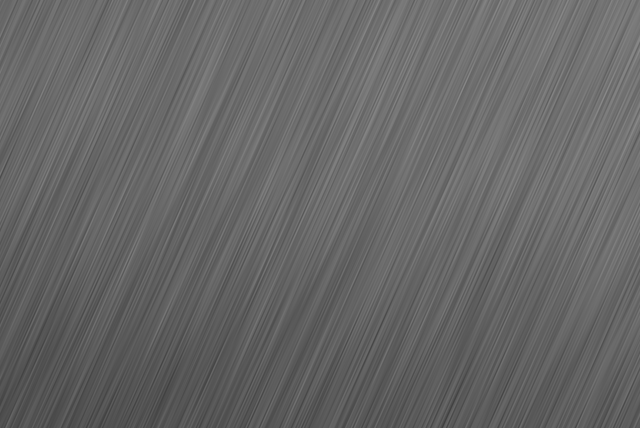
Give the GLSL for this texture, as a WebGL 2 fragment shader.

```glsl
#version 300 es
precision highp float;
// Brushed dark steel: hairline slanted scratches over a soft diagonal sheen.
// Each scratch layer is noise stretched along the brushing direction; the
// finest one is embossed, so that its bright and dark hairs stay evenly spread.

uniform vec2 u_resolution;
out vec4 fragColor;

float hash(vec2 p) {
    return fract(sin(dot(p, vec2(127.1, 311.7))) * 43758.5453);
}

// Smooth random brightness along one column, shifted to scatter streak ends
float strand(float column, float along, float seed) {
    float t = along + 17.0 * hash(vec2(column, seed));
    float cell = floor(t);
    float a = hash(vec2(column + seed * 7.3, cell));
    float b = hash(vec2(column + seed * 7.3, cell + 1.0));
    return mix(a, b, smoothstep(0.0, 1.0, t - cell)) - 0.5;
}

// Blend neighbouring columns into a layer of streaks, centred on zero
float streaks(vec2 p, float seed) {
    float column = floor(p.x);
    float blend = smoothstep(0.0, 1.0, p.x - column);
    return mix(strand(column, p.y, seed), strand(column + 1.0, p.y, seed), blend);
}

// Difference of adjacent streaks: hairlines without broad bands
float hairlines(vec2 p, float seed) {
    return streaks(p, seed) - streaks(p + vec2(1.0, 0.0), seed);
}

void main() {
    vec2 uv = gl_FragCoord.xy / u_resolution;
    vec2 p = gl_FragCoord.xy / u_resolution.y;

    // x runs across the brushing, y along it
    float angle = radians(66.0);
    vec2 along = vec2(cos(angle), sin(angle));
    vec2 q = vec2(dot(p, vec2(along.y, -along.x)), dot(p, along));

    // Sheen: falls off towards the bottom and a little towards the left
    float shade = 0.302 + 0.110 * smoothstep(-0.2, 0.8, uv.y) + 0.050 * uv.x;

    // Scratches: mostly hairlines, with a trace of broader bands
    float grain = 0.076 * hairlines(q * vec2(320.0, 5.5), 1.0)
                + 0.070 * streaks(q * vec2(190.0, 5.0), 2.0)
                + 0.034 * streaks(q * vec2(70.0, 4.0), 3.0);

    fragColor = vec4(vec3(shade + grain), 1.0);
}
```
